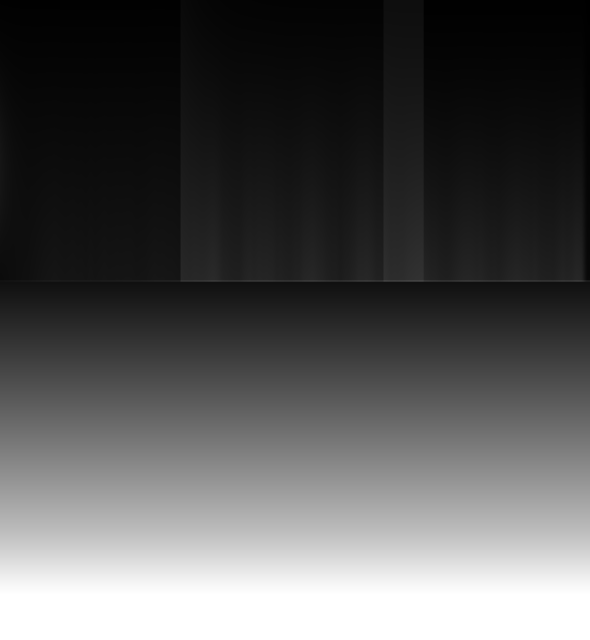
This background is drawn by a WebGL 2 fragment shader. Its source:

```glsl
#version 300 es
precision highp float;

#define HORIZON 0.560
#define PANEL_LEFT 0.306
#define BAND_LEFT 0.650
#define BAND_RIGHT 0.718
#define FOLD_PERIOD 0.088
#define FOLD_PEAK 0.531
#define FOLD_DEPTH 0.10
#define STREAK_DEPTH 0.12
#define RIM_GLOW 0.042

uniform vec2 u_resolution;
out vec4 fragColor;

float hash(float n) {
    return fract(sin(n * 127.1) * 43758.5453);
}

float noise(float x) {
    float cell = floor(x);
    float f = fract(x);
    return mix(hash(cell), hash(cell + 1.0), f * f * (3.0 - 2.0 * f));
}

// Antialiased step, one pixel wide
float edge(float at, float x, float pixel) {
    return smoothstep(at - 0.5 * pixel, at + 0.5 * pixel, x);
}

// Dark curtain: panels, folds and rim glows
float wallShade(vec2 uv, float pixel) {
    float x = uv.x;
    float height = (uv.y - HORIZON) / (1.0 - HORIZON);
    float depth = clamp(1.0 - height, 0.0, 1.0);

    float panel = edge(PANEL_LEFT, x, pixel);
    float bandStart = edge(BAND_LEFT, x, pixel);
    float bandEnd = edge(BAND_RIGHT, x, pixel);
    float band = bandStart - bandEnd;

    // Vertical falloff of each panel
    float side = 0.004 + 0.078 * pow(depth, 1.1);
    side *= mix(1.0, smoothstep(-0.08, 0.10, x), depth);
    float center = 0.012 + 0.122 * pow(depth, 1.25);
    float right = 0.004 + 0.132 * pow(depth, 1.45);
    float shade = mix(mix(side, center, panel), right, bandEnd);

    // Soft folds and finer streaks, stronger near the floor
    float fold = cos(6.28318 * (x - FOLD_PEAK) / FOLD_PERIOD);
    float streak = noise(x * 55.0) + 0.5 * noise(x * 130.0) - 0.75;
    shade *= 1.0 + depth * (FOLD_DEPTH * fold * (0.4 + 0.6 * panel) + STREAK_DEPTH * streak);

    // Light along the panel edges
    shade += panel * RIM_GLOW * (0.6 + 0.4 * depth) * exp(-(x - PANEL_LEFT) / 0.045);
    shade += band * (0.042 + 0.022 * depth * exp(-(x - BAND_LEFT) / 0.03));
    float lobe = (height - 0.40) / 0.30;
    shade += 0.055 * exp(-x / 0.02 - lobe * lobe);

    // Dark sliver on the far right
    return shade * (1.0 - 0.75 * smoothstep(0.984, 0.997, x));
}

// Floor brightening from the horizon down to white
float floorShade(float y) {
    float t = clamp((HORIZON - y) / HORIZON, 0.0, 1.0);
    float ramp = 0.06 + 0.8 * t + 0.25 * t * t;
    return min(ramp + 0.05 * smoothstep(0.68, 0.86, t), 1.0);
}

void main() {
    vec2 uv = gl_FragCoord.xy / u_resolution;
    vec2 pixel = 1.0 / u_resolution;

    float wall = wallShade(uv, pixel.x);
    float shade = mix(floorShade(uv.y), wall, edge(HORIZON, uv.y, pixel.y));

    // Thin bright seam at the horizon
    float seam = 1.0 - smoothstep(0.0005, 0.0022, abs(uv.y - HORIZON - 0.001));
    shade += seam * mix(0.025, 0.07, smoothstep(0.15, 0.45, uv.x));

    fragColor = vec4(vec3(clamp(shade, 0.0, 1.0)), 1.0);
}
```
